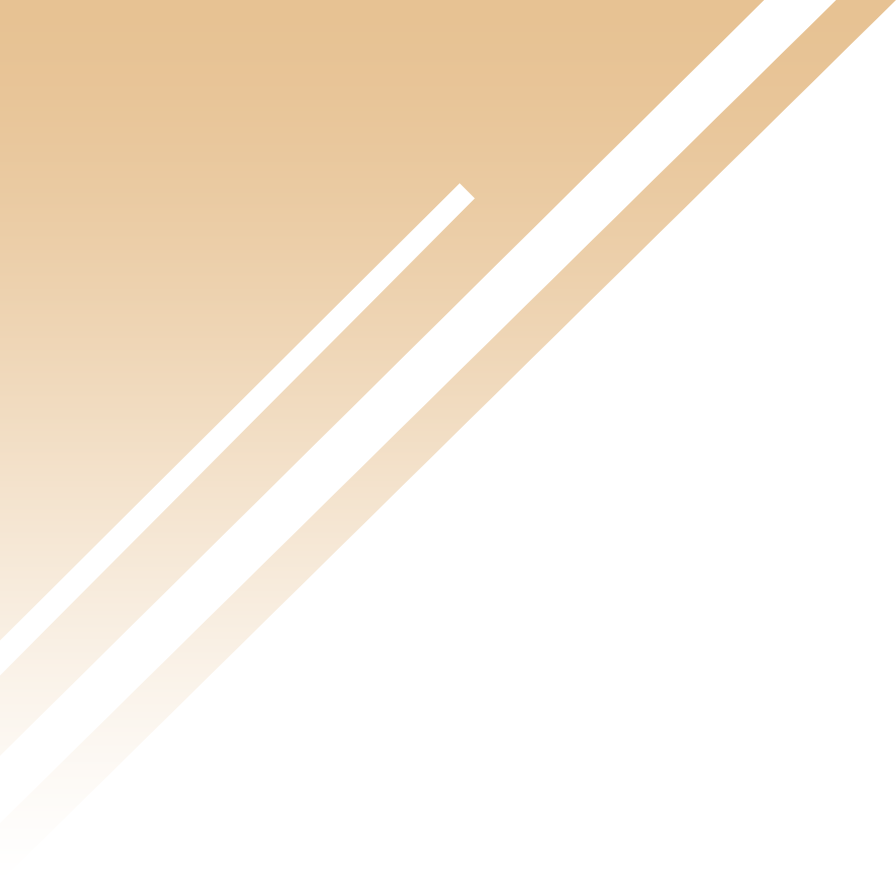
Write a WebGL 1 fragment shader that draws this background.

```glsl
precision highp float;
// Tan vertical fade above a diagonal, cut by a wide and a narrow white stripe.
uniform vec2 u_resolution;

// Antialiased coverage of the side where d is positive.
float side(float d) {
  return clamp(d * min(u_resolution.x, u_resolution.y) / 1.41 + 0.5, 0.0, 1.0);
}

// Coverage of the strip where d lies between two offsets.
float strip(float d, float low, float high) {
  return side(d - low) * side(high - d);
}

void main() {
  vec2 uv = gl_FragCoord.xy / u_resolution;
  float diagonal = uv.y - uv.x;
  float depth = 1.0 - uv.y;

  // Vertical fade from tan to white
  float fade = mix(pow(depth, 1.2), smoothstep(0.0, 1.0, depth), 0.5);
  vec3 white = vec3(1.0);
  vec3 tan_fade = mix(vec3(0.905, 0.76, 0.575), white, fade);

  // Wide stripe across the full diagonal
  float wide = strip(diagonal, 0.0668, 0.143 + 0.0048 * uv.x);

  // Narrow stripe, slightly tapered, with a square cut at its upper end
  float narrow = strip(diagonal, 0.2341 + 0.0208 * uv.x, 0.2738 + 0.0107 * uv.x);
  narrow *= side(0.3086 - uv.x + depth * 0.984);

  float coverage = side(diagonal) * (1.0 - wide) * (1.0 - narrow);
  gl_FragColor = vec4(mix(white, tan_fade, coverage), 1.0);
}
```
